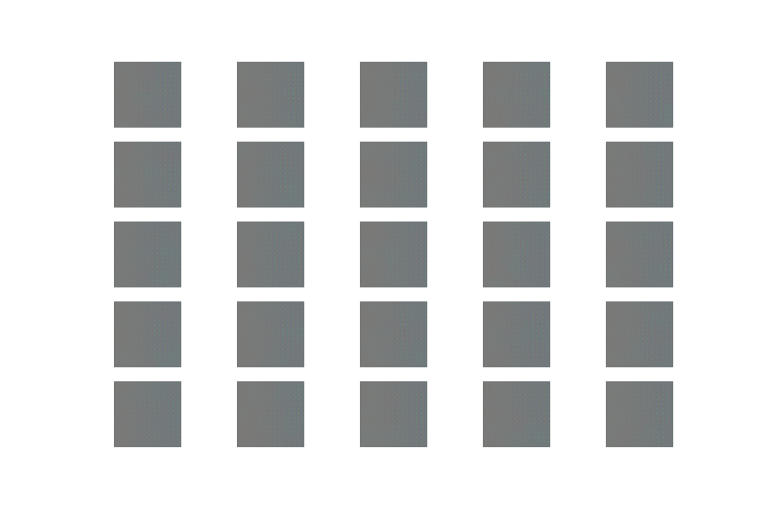
Give the GLSL for this pattern, as a WebGL 1 fragment shader.

```glsl
precision highp float;
// Five by five grey swatches on white, each a fine woven mesh.
// A clamped grid places the squares; sine threads and gradient noise
// give every square its own faint red, green and blue tint.

uniform vec2 u_resolution;

vec2 hash2(vec2 p) {
  vec3 q = fract(p.xyx * vec3(0.1031, 0.1030, 0.0973));
  q += dot(q, q.yzx + 33.33);
  return fract((q.xx + q.yz) * q.zy);
}

float cornerSlope(vec2 corner, vec2 offset) {
  return dot(hash2(corner) * 2.0 - 1.0, offset);
}

float gradientNoise(vec2 p) {
  vec2 i = floor(p);
  vec2 f = p - i;
  vec2 w = f * f * f * (f * (f * 6.0 - 15.0) + 10.0);
  float low = mix(cornerSlope(i, f),
                  cornerSlope(i + vec2(1.0, 0.0), f - vec2(1.0, 0.0)), w.x);
  float high = mix(cornerSlope(i + vec2(0.0, 1.0), f - vec2(0.0, 1.0)),
                   cornerSlope(i + 1.0, f - 1.0), w.x);
  return mix(low, high, w.y);
}

// Mesh colour; uv runs from 0 to 1 across one square.
vec3 meshColor(vec2 uv, vec2 cell) {
  vec2 seed = hash2(cell + 7.0);

  // Warm grey at the left drifts to cool grey at the right.
  float drift = smoothstep(0.0, 0.9, uv.x + 0.2 * (seed.x - 0.5));
  vec3 color = mix(vec3(0.475, 0.478, 0.472), vec3(0.445, 0.475, 0.482), drift);

  // Threads strengthen right of the middle, with a slow beat per square.
  float beat = 0.75 + 0.25 * sin(uv.x * 15.0 + seed.y * 6.2832);
  float strength = (0.25 + 0.75 * smoothstep(0.15, 0.7, uv.x)) * beat;
  strength *= 0.5 + 0.5 * smoothstep(0.0, 0.25, uv.y) * smoothstep(1.0, 0.75, uv.y);
  vec3 phase = vec3(0.0, 2.1, 4.2) + 6.2832 * seed.x;
  vec3 upright = sin(uv.x * 88.0 + phase);
  vec3 level = sin(uv.y * 88.0 + phase.zxy);
  color += strength * (0.012 * upright + 0.008 * level + 0.014 * upright * level);

  // Broad tint and fine grain.
  float tint = gradientNoise(uv * 3.0 + cell * 11.0);
  color += tint * vec3(-0.014, 0.014, 0.008);
  color += 0.012 * gradientNoise(uv * 30.0 + cell * 37.0);
  return color;
}

void main() {
  float pixel = 1.0 / u_resolution.y;
  vec2 p = (gl_FragCoord.xy - 0.5 * u_resolution) * pixel;
  p -= vec2(0.0187, 0.0030);

  // Nearest of the 25 squares.
  vec2 pitch = vec2(0.2402, 0.1560);
  vec2 halfSize = vec2(0.0657, 0.0643);
  vec2 cell = clamp(floor(p / pitch + 0.5), -2.0, 2.0);
  vec2 local = p - cell * pitch;

  // Smoothed square with a slightly darker rim.
  vec2 inset = halfSize - abs(local);
  vec2 cover = clamp(inset / pixel + 0.5, 0.0, 1.0);
  float rim = 1.0 - smoothstep(0.0008, 0.0035, min(inset.x, inset.y));
  vec3 grey = meshColor(local / halfSize * 0.5 + 0.5, cell) - 0.03 * rim;

  gl_FragColor = vec4(mix(vec3(1.0), grey, cover.x * cover.y), 1.0);
}
```
